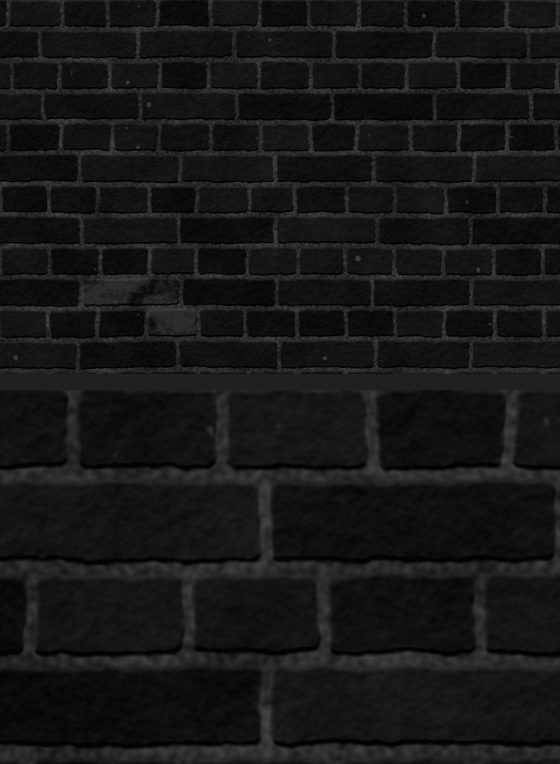
Top, the full canvas; bottom, a detail of the centre.
Reproduce this texture procedurally as a Shadertoy shader.

```glsl
// Dark old brick wall: courses of long bricks alternate with courses of short ones.
// Joints are jittered per brick and edges warped by gradient noise; a height field
// lit from above gives bright upper edges, shadowed lower edges and pitted faces.

// Layout, in canvas heights
const float COURSE_HEIGHT = 0.0829;
const float FIRST_BED = 0.0137;       // height of the lowest bed joint
const float LONG_PITCH = 0.2617;
const float SHORT_PITCH = 0.1328;
const vec2 LOWER_START = vec2(0.215, 0.129);  // first joint: long, short course
const vec2 UPPER_START = vec2(0.107, 0.027);
const float UPPER_COURSE = 7.0;       // the bond shifts from this course upward
const float JOINT_JITTER = 0.014;
const vec2 HALF_GAP = vec2(0.0058, 0.0072);
const float CORNER = 0.007;

// Wear and light
const float EDGE_SOFTNESS = 0.0028;
const vec2 TO_LIGHT = vec2(-0.0012, 0.0042);
const float RELIEF_GAIN = 0.115;
const float SHADOW = 0.78;
const vec2 PALE_SPOT = vec2(0.410, 0.191);    // bricks centred near here are faded
const float PALE_RADIUS = 0.078;

// Colours
const vec3 BRICK_DARK = vec3(0.038);
const vec3 BRICK_LIGHT = vec3(0.092);
const vec3 BRICK_PALE = vec3(0.170);
const vec3 MORTAR_DARK = vec3(0.105);
const vec3 MORTAR_LIGHT = vec3(0.235);
const vec3 FLECK = vec3(0.330);

struct Brick {
    float dist;    // signed distance to the edge, negative inside
    vec2 id;       // index along the course, course
    vec2 centre;   // centre before jitter
};

float hash(vec2 p) {
    vec3 q = fract(p.xyx * vec3(0.1031, 0.1030, 0.0973));
    q += dot(q, q.yzx + 33.33);
    return fract((q.x + q.y) * q.z);
}

float gradientDot(vec2 cell, vec2 offset) {
    float angle = 6.2832 * hash(cell);
    return dot(vec2(cos(angle), sin(angle)), offset);
}

// Gradient noise, roughly -0.7 to 0.7
float noise(vec2 p) {
    vec2 i = floor(p), f = fract(p);
    vec2 u = f * f * f * (f * (f * 6.0 - 15.0) + 10.0);
    vec2 e = vec2(1.0, 0.0);
    return mix(mix(gradientDot(i, f), gradientDot(i + e, f - e), u.x),
               mix(gradientDot(i + e.yx, f - e.yx), gradientDot(i + e.xx, f - e.xx), u.x), u.y);
}

float fbm(vec2 p) {
    float sum = 0.0, amp = 0.6;
    for (int i = 0; i < 3; i++) {
        sum += amp * noise(p);
        p = mat2(1.6, 1.3, -1.3, 1.6) * p + 17.3;
        amp *= 0.6;
    }
    return sum;
}

// Position of a vertical joint, shifted a little at random
float jointX(float index, float course, float start, float pitch) {
    return start + index * pitch + JOINT_JITTER * (hash(vec2(index, course) + 51.7) - 0.5);
}

Brick findBrick(vec2 p) {
    // Sagging beds and crumbled edges
    p.y += 0.005 * noise(p * vec2(3.0, 5.0) + 4.0);
    p += 0.0042 * vec2(noise(p * 22.0), noise(p * 22.0 + 40.0));
    p += 0.0026 * vec2(noise(p * 70.0 + 9.0), noise(p * 70.0 + 80.0));

    float course = floor((p.y - FIRST_BED) / COURSE_HEIGHT);
    bool isShort = mod(course, 2.0) > 0.5;
    vec2 starts = course >= UPPER_COURSE ? UPPER_START : LOWER_START;
    float start = isShort ? starts.y : starts.x;
    float pitch = isShort ? SHORT_PITCH : LONG_PITCH;

    float index = floor((p.x - start) / pitch + 0.5);
    if (p.x < jointX(index, course, start, pitch)) index -= 1.0;
    float left = jointX(index, course, start, pitch);
    float right = jointX(index + 1.0, course, start, pitch);
    float middleY = FIRST_BED + (course + 0.5) * COURSE_HEIGHT;

    vec2 halfSize = 0.5 * vec2(right - left, COURSE_HEIGHT) - HALF_GAP;
    vec2 d = abs(p - vec2(0.5 * (left + right), middleY)) - halfSize + CORNER;
    float dist = length(max(d, 0.0)) + min(max(d.x, d.y), 0.0) - CORNER;
    return Brick(dist, vec2(index, course), vec2(start + (index + 0.5) * pitch, middleY));
}

float brickMask(float dist) {
    float soft = max(EDGE_SOFTNESS, 0.75 / iResolution.y);
    return smoothstep(soft, -soft, dist);
}

void mainImage(out vec4 fragColor, in vec2 fragCoord) {
    vec2 p = fragCoord / iResolution.y;
    Brick brick = findBrick(p);
    float mask = brickMask(brick.dist);
    float maskAbove = brickMask(findBrick(p + TO_LIGHT).dist);
    float stain = fbm(p * 9.0 + 30.0);
    float pits = fbm(p * 55.0);
    float pitsAbove = fbm((p + TO_LIGHT * 0.7) * 55.0);

    // Brick faces, each with its own tone
    float tone = hash(brick.id + 7.0) * 0.75 + 0.1 + 0.7 * stain + 0.4 * pits;
    vec3 face = mix(BRICK_DARK, BRICK_LIGHT, clamp(tone, 0.0, 1.2));
    float pale = step(distance(brick.centre, PALE_SPOT), PALE_RADIUS);
    face = mix(face, BRICK_PALE, pale * smoothstep(-0.4, 0.2, stain + 0.4 * pits));
    face = mix(face, FLECK, 0.6 * smoothstep(0.49, 0.60, noise(p * 34.0 + 3.0)));

    // Grainy mortar, shaded by the bricks above it
    float grain = noise(p * 120.0 + 60.0);
    vec3 mortar = mix(MORTAR_DARK, MORTAR_LIGHT, clamp(0.5 + stain + 0.7 * grain, 0.0, 1.3));
    mortar *= 1.0 - SHADOW * maskAbove * (1.0 - mask);

    float relief = 0.65 * (mask - maskAbove) + 0.5 * (pits - pitsAbove);
    vec3 color = mix(mortar, face, mask) + RELIEF_GAIN * relief + 0.015 * grain;
    fragColor = vec4(clamp(color, 0.012, 1.0), 1.0);
}
```
